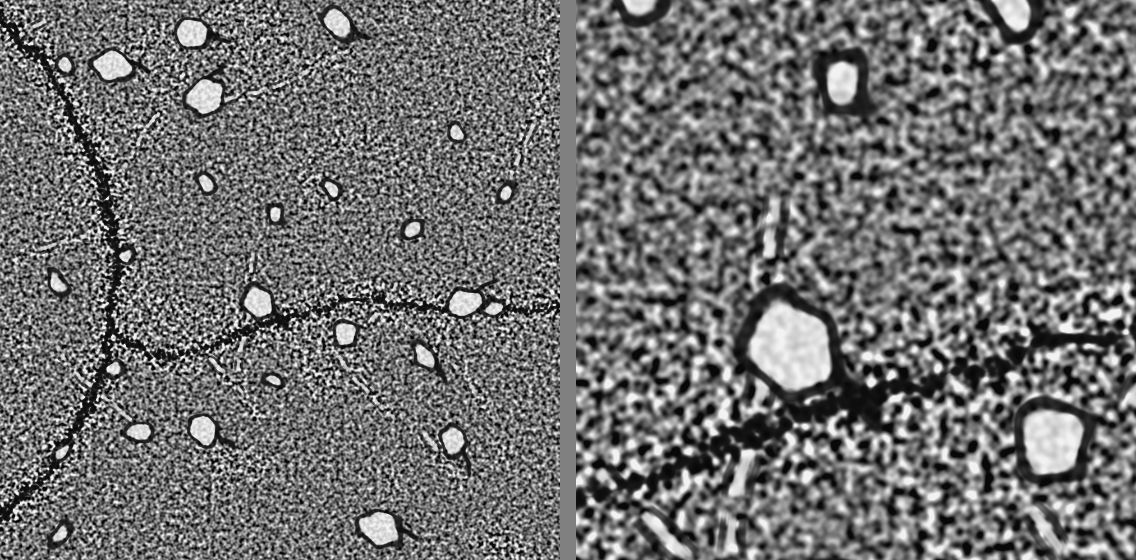
Left: the whole. Right: its middle third, enlarged.
Write a WebGL 1 fragment shader that draws this texture.

```glsl
precision highp float;
// Grey micrograph of packed tissue: sharp worm-like grain crossed by ragged
// black seams, broken pale fibres and white vesicles with dark rims.
// Gradient noise makes the grain; curves and jittered grids place the rest.
uniform vec2 u_resolution;

const float MID_GREY = 0.44;
const float BLACK = 0.03;
const float WHITE = 0.95;
const float VESICLE_GRID = 7.0;

float hash(vec2 p) {
  vec3 q = fract(vec3(p.xyx) * 0.1031);
  q += dot(q, q.yzx + 33.33);
  return fract((q.x + q.y) * q.z);
}

vec2 hash2(vec2 p) {
  return vec2(hash(p + 17.3), hash(p + 71.9));
}

vec2 direction(float angle) {
  return vec2(cos(angle), sin(angle));
}

float cornerSlope(vec2 cell, vec2 offset) {
  return dot(direction(6.2832 * hash(cell)), offset);
}

// Gradient noise, roughly -0.7 to 0.7
float noise(vec2 p) {
  vec2 i = floor(p), f = p - i;
  vec2 u = f * f * f * (f * (f * 6.0 - 15.0) + 10.0);
  vec2 e = vec2(1.0, 0.0);
  return mix(mix(cornerSlope(i, f), cornerSlope(i + e, f - e), u.x),
             mix(cornerSlope(i + e.yx, f - e.yx), cornerSlope(i + 1.0, f - 1.0), u.x), u.y);
}

vec2 rotate(vec2 p, float angle) {
  vec2 d = direction(angle);
  return vec2(dot(p, d), dot(p, vec2(-d.y, d.x)));
}

float grainNoise(vec2 p) {
  return 0.8 * noise(p * 122.0 + 40.0) + 0.65 * noise(rotate(p, 0.65) * 182.0 + 300.0);
}

float band(float d, float width) {
  return 1.0 - smoothstep(width * 0.5, width * 1.5, abs(d));
}

// Distance to a bowed seam on the left and a rising one that leaves it
float seamDistance(vec2 p) {
  float h = p.y - 0.48;
  float bow = h > 0.0 ? 0.85 : 1.3;
  float left = abs(p.x - 0.21 + bow * h * h) / sqrt(1.0 + 4.0 * bow * bow * h * h);
  float rise = mix(0.37, 0.455, smoothstep(0.28, 0.62, p.x)) + 0.4 * max(0.28 - p.x, 0.0);
  float right = length(vec2(max(0.2 - p.x, 0.0), p.y - rise)) + 0.002;
  return min(left, right);
}

// Broken fibres: x = pale core, y = dark flanks, z = lively surroundings
vec3 fibres(vec2 p) {
  vec3 sum = vec3(0.0);
  for (int i = 0; i < 12; i++) {
    float k = float(i);
    vec2 seed = vec2(k, 5.0);
    vec2 start = (vec2(mod(k, 4.0), floor(k / 4.0)) + hash2(seed)) / vec2(4.0, 3.0);
    float angle = start.y < 0.36 ? -0.85 : mix(0.2, 1.5, hash(seed + 3.0));
    float reach = mix(0.06, 0.16, hash(seed + 9.0));
    vec2 q = rotate(p - start, angle);
    float inside = 1.0 - smoothstep(reach - 0.02, reach, abs(q.x));
    float dash = smoothstep(-0.12, 0.12, noise(vec2(q.x * 45.0, k * 7.3)));
    sum.x = max(sum.x, inside * dash * band(q.y, 0.0028));
    sum.y = max(sum.y, inside * dash * band(abs(q.y) - 0.0065, 0.0022));
    sum.z = max(sum.z, inside * (1.0 - smoothstep(0.004, 0.022, abs(q.y))));
  }
  return sum;
}

// Scattered vesicles: x = signed distance, y = dark slit beside the large ones
vec2 vesicles(vec2 p) {
  vec2 home = floor(p * VESICLE_GRID);
  vec2 found = vec2(1.0, 0.0);
  for (int j = -1; j <= 1; j++) {
    for (int i = -1; i <= 1; i++) {
      vec2 cell = home + vec2(float(i), float(j));
      float present = step(0.52, hash(cell + 2.7));
      vec2 center = (cell + 0.15 + 0.7 * hash2(cell)) / VESICLE_GRID;
      float pick = hash(cell + 31.0);
      float size = mix(0.011, 0.033, pick * pick * pick * pick);
      vec2 radius = size * vec2(1.2, mix(0.6, 1.1, hash(cell + 47.0)));
      vec2 q = rotate(p - center, mix(-1.3, 1.0, hash(cell + 59.0)));
      float d = (length(q / radius) - 1.0) * radius.y;
      found.x = min(found.x, mix(1.0, d, present));
      vec2 along = vec2(max(abs(q.x - 0.035) - 0.03, 0.0), q.y - radius.y * 0.6);
      found.y = max(found.y, present * step(0.68, pick) * band(length(along), 0.0045));
    }
  }
  return found;
}

void main() {
  vec2 p = gl_FragCoord.xy / u_resolution;
  vec2 bend = vec2(noise(p * 7.0 + 11.0), noise(p * 7.0 + 83.0));
  vec2 ragged = vec2(noise(p * 32.0 + 5.0), noise(p * 32.0 + 61.0));
  float grain = grainNoise(p);
  float seam = seamDistance(p + 0.022 * bend + 0.012 * ragged);
  vec3 fibre = fibres(p + 0.016 * bend + 0.005 * ragged);
  vec2 vesicle = vesicles(p + 0.012 * ragged);

  // Grain grows harsher in patches and close to seams and fibres
  float patches = smoothstep(0.0, 0.45, noise(p * 6.0 + 23.0) + 0.4 * noise(p * 15.0));
  float nearSeam = 1.0 - smoothstep(0.01, 0.06, seam);
  float lively = max(max(0.6 * patches, nearSeam), 0.7 * fibre.z);
  float tone = MID_GREY + 0.03 * lively + grain * mix(0.82, 1.4, lively);

  // Pale fibres and black seams
  tone = mix(tone, 0.1, 0.7 * fibre.y);
  tone = mix(tone, 0.9, 0.85 * fibre.x);
  float seamMask = 1.0 - smoothstep(0.004, 0.013, seam + 0.012 * grain);
  tone = mix(tone, 0.05, 0.93 * seamMask);

  // Dark slits and rims, then white vesicle bodies
  tone = mix(tone, 0.05, 0.9 * vesicle.y);
  tone = mix(tone, 0.06, 0.85 * band(vesicle.x - 0.004, 0.003));
  float body = 1.0 - smoothstep(-0.0015, 0.0015, vesicle.x);
  tone = mix(tone, 0.87 + 0.22 * grain, body);

  gl_FragColor = vec4(vec3(clamp(tone, BLACK, WHITE)), 1.0);
}
```
